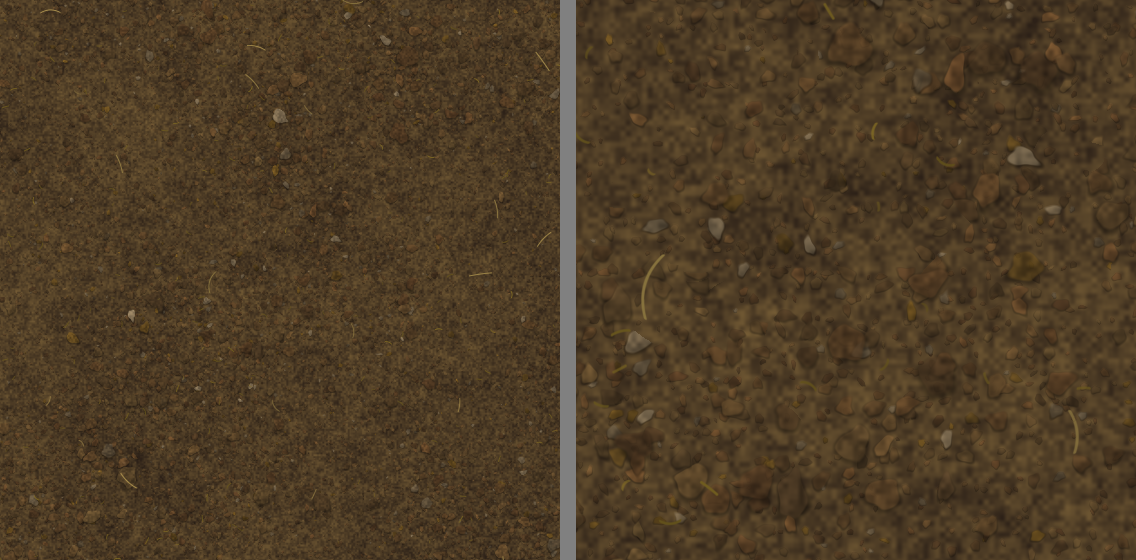
Left, the full canvas; right, a detail of the centre.
A Shadertoy shader for this texture:

```glsl
// Dark brown garden soil: layered value noise gives the earth its patches and grain,
// jittered cell layers scatter half-buried stones from coarse to fine,
// and thin bent capsules add bits of straw and yellow plant fibre.

#define SOIL_DARK   vec3(0.202, 0.152, 0.104)
#define SOIL_LIGHT  vec3(0.475, 0.375, 0.215)
#define STONE_GREY  vec3(0.430, 0.370, 0.280)
#define STONE_OCHRE vec3(0.420, 0.310, 0.120)
#define STRAW       vec3(0.660, 0.560, 0.300)
#define FIBRE       vec3(0.470, 0.390, 0.130)
#define BASE_TONE   0.395
#define PATCHES     0.24
#define CLUMPS      0.42
#define GRAIN       0.78
#define SOFTNESS    0.0010

const float TAU = 6.28319;

// Integer hash: three random values in 0..1 per cell and seed
vec3 hash3(ivec2 cell, int seed) {
    uvec3 v = uvec3(ivec3(cell, seed) + 4096) * 1664525u + 1013904223u;
    v.x += v.y * v.z; v.y += v.z * v.x; v.z += v.x * v.y;
    v ^= v >> 16u;
    v.x += v.y * v.z; v.y += v.z * v.x; v.z += v.x * v.y;
    return vec3(v >> 16u) / 65535.0;
}

float valueNoise(vec2 p, int seed) {
    ivec2 c = ivec2(floor(p));
    vec2 f = fract(p);
    f = f * f * (3.0 - 2.0 * f);
    float low = mix(hash3(c, seed).x, hash3(c + ivec2(1, 0), seed).x, f.x);
    float high = mix(hash3(c + ivec2(0, 1), seed).x, hash3(c + ivec2(1, 1), seed).x, f.x);
    return mix(low, high, f.y);
}

float fbm(vec2 p, int seed) {
    float sum = 0.0, weight = 0.5;
    for (int i = 0; i < 4; i++) {
        sum += weight * valueNoise(p, seed + i);
        p = mat2(1.6, 1.2, -1.2, 1.6) * p + 40.0;
        weight *= 0.5;
    }
    return sum / 0.9375;
}

vec2 rotate(vec2 p, float angle) {
    float c = cos(angle), s = sin(angle);
    return vec2(c * p.x - s * p.y, s * p.x + c * p.y);
}

// Mostly earthy stones, with a few grey and ochre ones
vec3 stoneColour(vec3 r) {
    vec3 earth = mix(SOIL_DARK, SOIL_LIGHT, 0.26 + 0.48 * r.x);
    earth *= mix(vec3(1.0), vec3(1.08, 0.96, 0.92), r.y);
    if (r.z > 0.94) return STONE_GREY * (0.8 + 0.4 * r.x);
    if (r.z > 0.89) return STONE_OCHRE * (0.75 + 0.4 * r.x);
    return earth;
}

// One size class of stones; coverage is the chance of a stone per cell
void addStones(inout vec3 colour, vec2 p, float cells, float coverage, float grain, int seed) {
    vec2 g = p * cells;
    ivec2 home = ivec2(floor(g));
    float soft = cells * max(SOFTNESS, 0.8 / iResolution.y);
    for (int y = -1; y <= 1; y++)
    for (int x = -1; x <= 1; x++) {
        ivec2 cell = home + ivec2(x, y);
        vec3 place = hash3(cell, seed);
        if (place.z > coverage) continue;
        vec3 form = hash3(cell, seed + 1);
        vec3 look = hash3(cell, seed + 2);
        vec2 offset = g - vec2(cell) - 0.2 - 0.6 * place.xy;
        vec2 d = rotate(offset, TAU * form.x);
        d.y *= 1.0 + 0.6 * form.y;
        float radius = mix(0.22, 0.48, form.z * form.z);
        float a = atan(d.y, d.x);
        float lumps = 1.0 + 0.08 * cos(3.0 * a + TAU * look.x) + 0.06 * cos(5.0 * a + TAU * look.y);
        float dist = length(d) * lumps - radius;

        // Contact shadow, then the lit stone on top
        colour *= 1.0 - 0.30 * smoothstep(0.30 * radius, -0.1 * radius, dist + 0.15 * offset.y);
        float light = 1.0 + 0.13 * dot(offset, vec2(-0.4, 0.9)) / radius;
        vec3 stone = stoneColour(look) * light * (0.70 + 0.60 * grain);
        float cover = smoothstep(soft, -soft, dist);
        colour = mix(colour, stone, cover * mix(0.55, 0.95, form.y));
    }
}

// Scattered bent strands; size holds half length and half width in canvas units
void addStrands(inout vec3 colour, vec2 p, float cells, float coverage, vec2 size, vec3 tint, int seed) {
    ivec2 home = ivec2(floor(p * cells));
    float soft = max(0.6 * SOFTNESS, 0.7 / iResolution.y);
    for (int y = -1; y <= 1; y++)
    for (int x = -1; x <= 1; x++) {
        ivec2 cell = home + ivec2(x, y);
        vec3 place = hash3(cell, seed);
        if (place.z > coverage) continue;
        vec3 form = hash3(cell, seed + 1);
        vec2 d = rotate(p - (vec2(cell) + place.xy) / cells, TAU * form.x);
        float halfLength = size.x * mix(0.3, 1.0, form.y);
        d.y += 0.6 * (form.z - 0.5) * (d.x * d.x) / halfLength;
        float dist = length(vec2(max(abs(d.x) - halfLength, 0.0), d.y)) - size.y;
        float cover = smoothstep(soft, -soft, dist);
        colour = mix(colour, tint * (0.8 + 0.3 * form.z), cover * mix(0.5, 1.0, form.y));
    }
}

void mainImage(out vec4 fragColor, in vec2 fragCoord) {
    vec2 p = fragCoord / iResolution.y;

    // Earth: broad patches, clumps and fine grain
    float patches = fbm(p * 4.0, 10);
    float clumps = fbm(p * 48.0, 20);
    float grain = 0.4 * valueNoise(p * 150.0, 30) + 0.6 * valueNoise(p * 310.0, 31);
    float tone = BASE_TONE + PATCHES * (patches - 0.5) + CLUMPS * (clumps - 0.5) + GRAIN * (grain - 0.5);
    tone -= 0.14 * smoothstep(0.62, 0.78, fbm(p * 9.0, 40));
    vec3 colour = mix(SOIL_DARK, SOIL_LIGHT, max(tone, -0.1));

    // Stones gather in drifts, slightly ragged at their outlines
    vec2 ragged = p + 0.005 * (vec2(valueNoise(p * 90.0, 50), valueNoise(p * 90.0, 51)) - 0.5);
    float drift = smoothstep(0.32, 0.64, fbm(p * 3.5, 60)) * mix(0.7, 1.15, p.y);
    addStones(colour, ragged, 150.0, 0.18 + 0.20 * drift, grain, 100);
    addStones(colour, ragged, 80.0, 0.14 + 0.42 * drift, grain, 110);
    addStones(colour, ragged, 44.0, 0.06 + 0.46 * drift, grain, 120);
    addStones(colour, ragged, 23.0, 0.02 + 0.22 * drift, grain, 130);

    // Plant matter: many small flecks, few long straws
    addStrands(colour, p, 40.0, 0.10, vec2(0.006, 0.0008), FIBRE, 200);
    addStrands(colour, p, 11.0, 0.22, vec2(0.020, 0.0009), STRAW, 210);

    fragColor = vec4(clamp(colour, 0.0, 1.0), 1.0);
}
```
